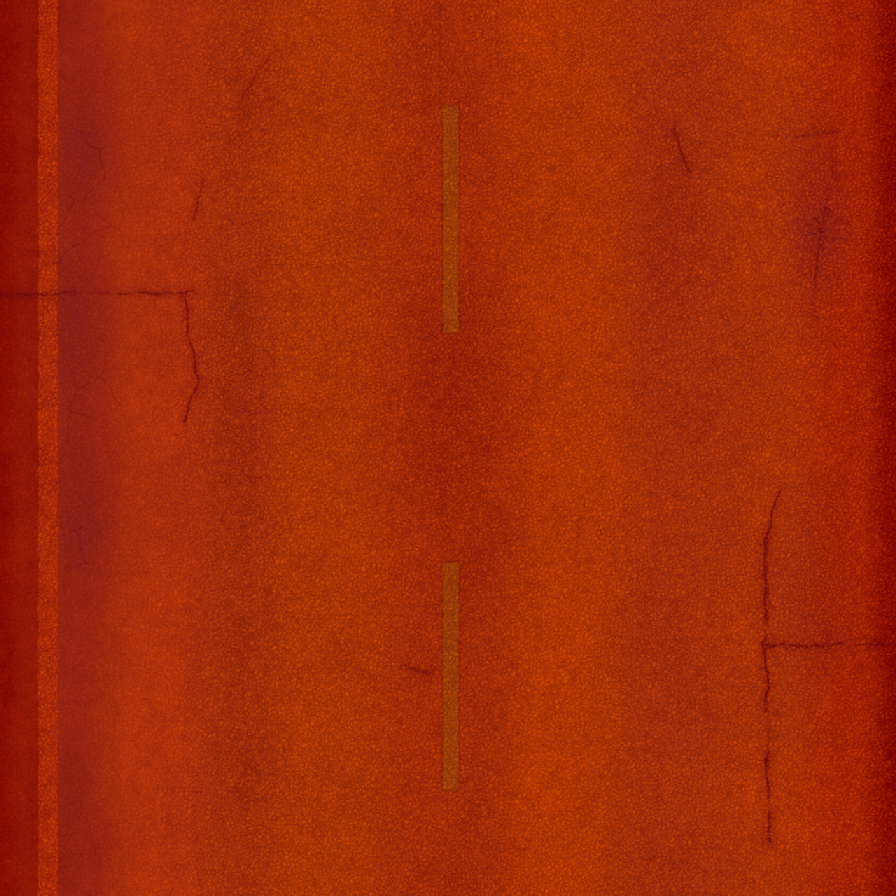
A WebGL 1 fragment shader for this texture:

```glsl
precision highp float;
// Worn rust-red road surface with a side stripe, centre dashes, stains and cracks.
uniform vec2 u_resolution;

vec2 hash2(vec2 p) {
  vec3 q = fract(p.xyx * vec3(0.1031, 0.103, 0.0973));
  q += dot(q, q.yzx + 33.33);
  return fract((q.xx + q.yz) * q.zy);
}

// Nearest and second nearest distances to scattered cell points
vec2 cellular(vec2 p) {
  vec2 cell = floor(p), f = fract(p), nearest = vec2(9.0);
  for (int j = -1; j <= 1; j++)
    for (int i = -1; i <= 1; i++) {
      vec2 o = vec2(float(i), float(j));
      float d = length(o + hash2(cell + o) - f);
      nearest = d < nearest.x ? vec2(d, nearest.x) : vec2(nearest.x, min(nearest.y, d));
    }
  return nearest;
}

// Layered sines in about -1..1
float mottle(vec2 p) {
  float sum = 0.0, amp = 0.5;
  for (int i = 0; i < 5; i++) {
    p = mat2(0.8, -0.6, 0.6, 0.8) * p + 1.7;
    sum += amp * sin(p.x + 1.3 * sin(p.y * 0.8)) * sin(p.y + 1.1 * sin(p.x * 0.7));
    p *= 1.9;
    amp *= 0.65;
  }
  return sum;
}

float spot(vec2 p, vec2 centre, vec2 radius) {
  vec2 d = (p - centre) / radius;
  return exp(-dot(d, d));
}

// Thin core with a soft dirty halo
float crack(vec2 p, vec2 a, vec2 b, float width) {
  vec2 ab = b - a;
  float d = length(p - a - ab * clamp(dot(p - a, ab) / dot(ab, ab), 0.0, 1.0));
  return 0.7 * (1.0 - smoothstep(0.0, width, d)) + 0.3 * exp(-d * d / (width * width * 7.0));
}

float box(vec2 p, vec2 centre, vec2 halfSize, float blur) {
  vec2 d = abs(p - centre) - halfSize;
  return 1.0 - smoothstep(-blur, blur, max(d.x, d.y));
}

vec3 blend(vec3 from, vec3 to, float a, float b, float x) {
  return mix(from, to, smoothstep(a, b, x));
}

// Lengthwise wear bands from left to right
vec3 wearBands(float x) {
  vec3 c = vec3(0.52, 0.04, 0.01);
  c = blend(c, vec3(0.56, 0.09, 0.02), 0.0, 0.03, x);
  c = blend(c, vec3(0.59, 0.14, 0.065), 0.045, 0.07, x);
  c = blend(c, vec3(0.67, 0.185, 0.045), 0.08, 0.16, x);
  c = blend(c, vec3(0.62, 0.175, 0.035), 0.20, 0.265, x);
  c = blend(c, vec3(0.67, 0.205, 0.025), 0.27, 0.34, x);
  c = blend(c, vec3(0.63, 0.165, 0.03), 0.38, 0.48, x);
  c = blend(c, vec3(0.68, 0.205, 0.02), 0.52, 0.62, x);
  c = blend(c, vec3(0.63, 0.175, 0.04), 0.65, 0.74, x);
  c = blend(c, vec3(0.66, 0.19, 0.03), 0.76, 0.85, x);
  c = blend(c, vec3(0.65, 0.14, 0.015), 0.87, 0.95, x);
  return blend(c, vec3(0.52, 0.04, 0.01), 0.955, 1.0, x);
}

void main() {
  vec2 p = gl_FragCoord.xy / u_resolution;
  float blur = max(0.001, 0.6 / u_resolution.x);
  float cloud = mottle(p * vec2(22.0, 16.0)), fine = mottle(p * 110.0);
  vec2 rough = p + 0.0012 * vec2(fine, mottle(p.yx * 130.0 + 4.0));
  vec3 col = wearBands(p.x + 0.008 * cloud);

  // Purple stains and the dull centre patch
  float stain = spot(p, vec2(0.095, 0.84), vec2(0.04, 0.08)) + spot(p, vec2(0.085, 0.64), vec2(0.04, 0.09))
    + spot(p, vec2(0.095, 0.43), vec2(0.04, 0.10)) + 0.7 * spot(p, vec2(0.08, 0.10), vec2(0.02, 0.07))
    + spot(p, vec2(0.915, 0.76), vec2(0.035, 0.10)) + 0.6 * spot(p, vec2(0.91, 0.33), vec2(0.05, 0.10))
    + 0.4 * spot(p, vec2(0.74, 0.73), vec2(0.03, 0.12)) + 0.4 * spot(p, vec2(0.27, 0.53), vec2(0.04, 0.15));
  col = mix(col, vec3(0.47, 0.09, 0.11), clamp(stain * (0.42 + 0.45 * cloud + 0.2 * fine), 0.0, 0.7));
  col = mix(col, vec3(0.59, 0.13, 0.025), 0.6 * spot(p, vec2(0.51, 0.53), vec2(0.08, 0.13)));
  col += vec3(0.03, 0.015, -0.005) * cloud + vec3(0.025, 0.012, 0.0) * fine;

  // Painted side stripe and repeated centre dashes
  float stripe = box(rough, vec2(0.0535, 0.5), vec2(0.011, 0.6), blur);
  col = mix(col, vec3(0.69, 0.18, 0.03), stripe * (0.75 + 0.25 * fine));
  vec2 dash = vec2(rough.x - 0.503, mod(rough.y + 0.01, 0.51) - 0.255);
  col *= 1.0 - 0.12 * box(dash, vec2(0.0), vec2(0.0105, 0.128), blur * 2.0);
  col = mix(col, vec3(0.62, 0.25, 0.03), 0.8 * box(dash, vec2(0.0), vec2(0.0085, 0.126), blur));
  col *= 1.0 - 0.1 * box(rough, vec2(0.491, 0.94), vec2(0.001, 0.06), blur * 2.0);

  // Broken cracks, short scars and hairlines within stains
  vec2 q = rough + 0.004 * vec2(mottle(p.yx * 45.0), mottle(p * 45.0 + 7.0));
  float cracks = crack(q, vec2(0.0, 0.671), vec2(0.215, 0.675), 0.0025)
    + crack(q, vec2(0.207, 0.67), vec2(0.219, 0.575), 0.002) + crack(q, vec2(0.219, 0.575), vec2(0.206, 0.53), 0.002)
    + crack(q, vec2(0.855, 0.40), vec2(0.858, 0.06), 0.0035) + crack(q, vec2(0.872, 0.455), vec2(0.853, 0.395), 0.002)
    + crack(q, vec2(0.86, 0.278), vec2(1.0, 0.282), 0.0025);
  float scars = crack(q, vec2(0.226, 0.80), vec2(0.216, 0.755), 0.002) + crack(q, vec2(0.75, 0.855), vec2(0.77, 0.81), 0.003)
    + crack(q, vec2(0.86, 0.85), vec2(0.935, 0.85), 0.002) + crack(q, vec2(0.935, 0.85), vec2(0.905, 0.65), 0.002)
    + crack(q, vec2(0.305, 0.945), vec2(0.27, 0.885), 0.002) + crack(q, vec2(0.455, 0.257), vec2(0.48, 0.249), 0.004);
  vec2 net = cellular(q * 24.0);
  float hairs = (1.0 - smoothstep(0.0, 0.07, net.y - net.x)) * smoothstep(0.0, 0.4, cloud) * (0.12 + 0.3 * stain);
  float broken = smoothstep(-0.45, 0.25, mottle(p * 60.0 + 2.0));
  col = mix(col, vec3(0.42, 0.04, 0.05), clamp((cracks + 0.7 * scars) * (0.2 + 0.6 * broken) + hairs, 0.0, 0.75));

  // Pebbled grain, smoother along the left side
  vec2 cells = cellular(p * 210.0 + 0.6 * fine);
  float grain = cells.y - cells.x - 0.28 + 0.6 * (hash2(floor(p * 512.0)).x - 0.5);
  col += vec3(0.14, 0.08, -0.02) * grain * mix(0.4, 1.0, max(stripe, smoothstep(0.08, 0.3, p.x)));
  gl_FragColor = vec4(clamp(col, 0.0, 1.0), 1.0);
}
```
